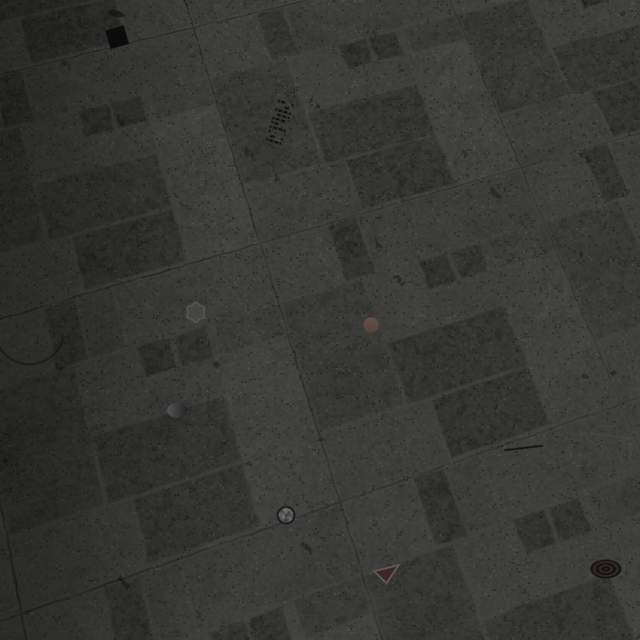
A Shadertoy shader for this texture:

```glsl
#define STONE vec3(0.246, 0.245, 0.238)
#define JOINT_DARK vec3(0.12, 0.12, 0.118)
#define SEAM_LIGHT vec3(0.262, 0.262, 0.255)
#define JOINT_WIDTH 0.0035
#define SEAM_WIDTH 0.006
#define WOBBLE 0.005
#define GRAIN 0.25
#define EDGE_SHADE 0.66
#define SLABS 11

// Perspective from paving units to the canvas, y pointing down
const mat3 PAVING_TO_VIEW = mat3(0.454, -0.1036, 0.057, 0.0764, 0.3331, -0.0915, 0.4063, 0.3802, 1.0);

// Slabs inside one paving unit: left, top, right, bottom
const vec4 BOXES[SLABS] = vec4[SLABS](
  vec4(0.245, 0, 0.355, 0.245), vec4(0.355, 0, 0.48, 0.245), vec4(0.48, 0, 1, 0.245),
  vec4(0, 0.25, 0.303, 0.75), vec4(0.51, 0.25, 0.62, 0.372), vec4(0.63, 0.25, 0.742, 0.372),
  vec4(0.775, 0.245, 1, 0.375), vec4(0.31, 0.515, 0.743, 0.757), vec4(0.385, 0.762, 0.743, 0.985),
  vec4(0.75, 0.375, 1, 1), vec4(0, 0.757, 0.385, 1));
const float TONES[SLABS] = float[SLABS](0.81, 0.93, 0.96, 0.88, 0.79, 0.8, 0.9, 0.83, 0.8, 1.0, 0.96);

float hash(vec2 p) { return fract(sin(dot(p, vec2(127.1, 311.7))) * 43758.5); }

float noise(vec2 p) {
  vec2 i = floor(p), f = fract(p);
  f = f * f * (3.0 - 2.0 * f);
  return mix(mix(hash(i), hash(i + vec2(1, 0)), f.x), mix(hash(i + vec2(0, 1)), hash(i + 1.0), f.x), f.y);
}

float fbm(vec2 p) {
  float sum = 0.0, amp = 0.5;
  for (int i = 0; i < 4; i++, amp *= 0.55) {
    sum += amp * noise(p);
    p = mat2(1.6, 1.2, -1.2, 1.6) * p + 7.3;
  }
  return sum;
}

float specks(vec2 p, float count, float amount, float radius) {
  vec2 id = floor(p * count), centre = 0.3 + 0.4 * vec2(hash(id + 3.1), hash(id + 8.7));
  return step(1.0 - amount, hash(id)) * smoothstep(radius, radius * 0.4, length(fract(p * count) - centre));
}

float box(vec2 p, vec2 halfSize) {
  vec2 q = abs(p) - halfSize;
  return length(max(q, 0.0)) + min(max(q.x, q.y), 0.0);
}

float halfPlane(vec2 p, vec2 a, vec2 b) { return dot(p - a, normalize(vec2(b.y - a.y, a.x - b.x))); }

float triangle(vec2 p, vec2 a, vec2 b, vec2 c) {
  return max(halfPlane(p, a, b), max(halfPlane(p, b, c), halfPlane(p, c, a)));
}

float ellipse(vec2 p, vec2 r) { return (length(p / r) - 1.0) * min(r.x, r.y); }

vec2 turn(vec2 p, float a) { return mat2(cos(a), -sin(a), sin(a), cos(a)) * p; }

void paint(inout vec3 col, vec3 ink, float d, float alpha) {
  float aa = 1.0 / iResolution.y;
  col = mix(col, ink, alpha * smoothstep(aa, -aa, d));
}

vec3 paving(vec2 p) {
  vec3 h = inverse(PAVING_TO_VIEW) * vec3(p, 1);
  vec2 uv = h.xy / h.z;
  float aa = 2.5 / iResolution.y, tone = 0.98, seam = 1.0;
  vec2 warped = uv + WOBBLE * (vec2(noise(uv * 31.0), noise(uv * 31.0 + 40.0)) - 0.5);
  vec2 unit = floor(warped), c = fract(warped);
  // Slab tones and seams
  for (int i = 0; i < SLABS; i++) {
    vec4 b = BOXES[i];
    float d = box(c - 0.5 * (b.xy + b.zw), 0.5 * (b.zw - b.xy));
    tone = mix(tone, TONES[i] + 0.05 * (hash(unit + float(i) * 1.7) - 0.5), smoothstep(0.007, -0.007, d));
    seam = min(seam, abs(d));
  }
  // Mottling, strongest on the dark slabs
  float rough = clamp((1.0 - tone) * 5.0, 0.35, 1.0);
  float grain = 0.6 * fbm(uv * 9.0) + rough * (fbm(uv * 80.0) - 0.5) + 0.5 * noise(p * 290.0) - 0.55;
  vec3 col = STONE * tone * (1.0 + GRAIN * grain);
  col *= 1.0 - 0.14 * rough * smoothstep(0.52, 0.7, fbm(uv * 45.0 + 9.0));
  float worn = smoothstep(0.15, 0.6, noise(uv * 14.0));
  col = mix(col, SEAM_LIGHT, 0.5 * worn * smoothstep(SEAM_WIDTH + aa, 0.0, seam));
  // Main joints with pale lips
  vec2 edge = min(c, 1.0 - c);
  float joint = min(edge.x, edge.y), depth = mix(0.85, 0.4, p.x) * (0.4 + 0.6 * noise(uv * 27.0));
  col = mix(col, SEAM_LIGHT, 0.4 * smoothstep(0.015, 0.005, joint));
  col = mix(col, JOINT_DARK, depth * smoothstep(JOINT_WIDTH + aa, JOINT_WIDTH - aa, joint));
  // Pits, grit and stains
  col *= 1.0 - 0.24 * specks(p, 210.0, 0.09, 0.5);
  col += 0.045 * specks(p + 0.37, 230.0, 0.04, 0.5);
  return col * (1.0 - 0.3 * specks(p + 0.03 * fbm(p * 60.0), 21.0, 0.05, 0.14));
}

void litter(inout vec3 col, vec2 p) {
  // Black chips and perforated strip
  paint(col, vec3(0.045), box(turn(p - vec2(0.183, 0.058), -0.28), vec2(0.015)), 1.0);
  paint(col, vec3(0.09), ellipse(turn(p - vec2(0.181, 0.021), 0.25), vec2(0.013, 0.005)), 0.9);
  vec2 s = turn(p - vec2(0.437, 0.191), 0.3), pitch = vec2(0.0085, 0.007);
  float slot = box((fract(s / pitch) - 0.5) * pitch, vec2(0.0032, 0.0018));
  paint(col, vec3(0.07), max(slot, box(s, vec2(0.0125, 0.034))), step(0.25, hash(floor(s / pitch))));
  // Copper disc, clear nugget, bead, button
  vec2 q = p - vec2(0.58, 0.508);
  paint(col, vec3(0.365, 0.29, 0.26) * (1.0 - 8.0 * q.y), length(q) - 0.012, 1.0);
  q = p - vec2(0.306, 0.488);
  float gem = length(q) - 0.014 + 0.0015 * cos(6.0 * atan(q.y, q.x));
  paint(col, vec3(0.31), gem, 0.6);
  paint(col, vec3(0.42), abs(gem) - 0.001, 0.6);
  q = p - vec2(0.277, 0.641);
  paint(col, vec3(0.24 - 7.0 * q.x), ellipse(q, vec2(0.016, 0.0115)), 0.9);
  q = p - vec2(0.447, 0.805);
  paint(col, vec3(0.1), length(q) - 0.0145, 1.0);
  paint(col, vec3(0.22 + 0.25 * noise(q * 260.0)), length(q) - 0.0115, 1.0);
  // Ringed medallion
  float ring = ellipse(p - vec2(0.9466, 0.889), vec2(0.0245, 0.0148));
  paint(col, mix(vec3(0.07), vec3(0.2, 0.16, 0.14), 0.5 + 0.5 * cos(ring * 1150.0 + 17.0)), ring, 1.0);
  // Shards, nail and bent wire
  float red = triangle(p, vec2(0.582, 0.892), vec2(0.626, 0.881), vec2(0.604, 0.913));
  paint(col, vec3(0.4, 0.37, 0.35), red, 1.0);
  paint(col, vec3(0.24, 0.15, 0.14), red + 0.0025, 1.0);
  float pane = triangle(p, vec2(0.905, 0.675), vec2(0.99, 0.685), vec2(0.93, 0.695));
  paint(col, vec3(0.31), abs(pane) - 0.0007, 0.5);
  paint(col, vec3(0.07), box(turn(p - vec2(0.818, 0.7), -0.116), vec2(0.03, 0.0014)), 1.0);
  q = p - vec2(0.046, 0.514);
  paint(col, vec3(0.1), max(abs(length(q) - 0.055) - 0.0015, 0.015 - q.y), 0.9);
}

void mainImage(out vec4 fragColor, in vec2 fragCoord) {
  vec2 p = fragCoord / iResolution.xy;
  p.y = 1.0 - p.y;
  vec3 col = paving(p) * mix(EDGE_SHADE, 1.02, smoothstep(-0.08, 0.4, p.x));
  litter(col, p);
  fragColor = vec4(col, 1);
}
```
